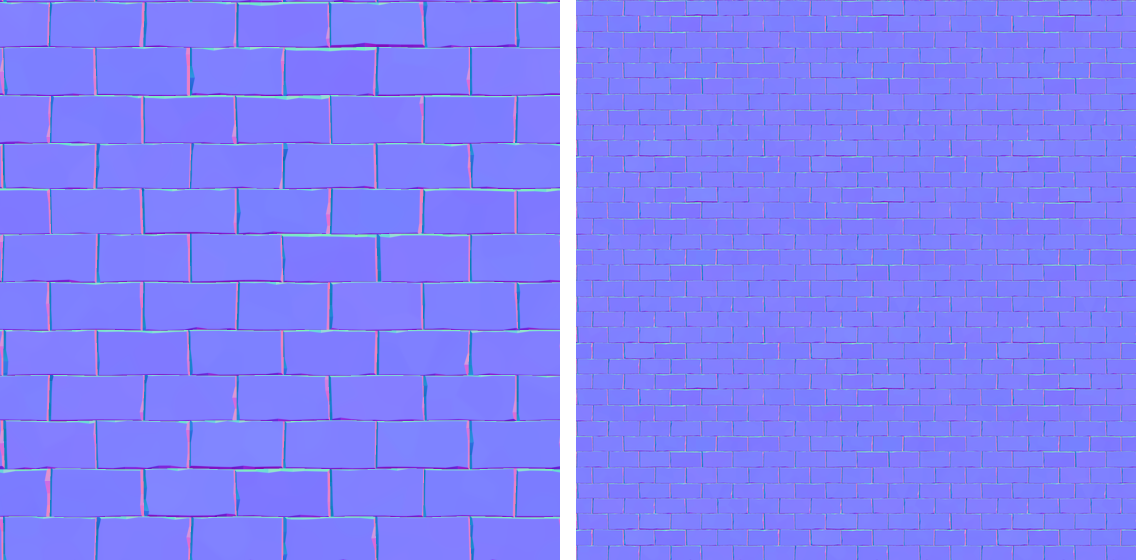
Left, the tile; right, the same tile 3 across and 3 down.
Reproduce this texture map procedurally as a three.js fragment shader.

```glsl
// Tangent-space normal map of a running-bond brick wall, 6 bricks by 12 courses.
// Each brick is a slightly tilted, faintly faceted face cut by four thin chipped
// bevels; joints wander by layered sines of whole periods, so the tile wraps.
varying vec2 vUv;

const float TAU = 6.2831853;

float hash(vec2 p) {
  return fract(sin(dot(p, vec2(127.1, 311.7))) * 43758.5);
}

vec2 hash2(vec2 p) {
  return vec2(hash(p), hash(p + vec2(37.3, 17.9)));
}

// Whole-number index that wraps safely
float wrap(float cell, float count) {
  return floor(mod(cell + 0.5, count));
}

// Cellular facets: nearest-point blend of small slopes within one brick
vec2 facetSlope(vec2 q, vec2 id) {
  vec2 slope = vec2(0.0);
  float total = 0.00001;
  for (int i = 0; i < 5; i++) {
    vec2 key = id + float(i) * vec2(13.7, 7.3);
    vec2 site = (hash2(key + 3.1) - 0.5) * vec2(2.2, 1.2);
    float weight = exp(-40.0 * dot(q - site, q - site));
    slope += weight * (hash2(key + 5.7) - 0.5) * 0.035;
    total += weight;
  }
  return slope / total;
}

// Chip depth at both ends of a straight edge segment
vec2 chipEnds(float knot, vec2 key) {
  vec2 h = vec2(hash(key + knot * 1.7), hash(key + (knot + 1.0) * 1.7));
  return pow(h, vec2(8.0));
}

vec3 brickNormal(vec2 uv) {
  // Courses, with joints slightly uneven in height and clear of the tile border
  float y = uv.y * 12.0 + 0.045 + 0.03 * sin(TAU * 3.0 * uv.y)
          + 0.01 * sin(TAU * (5.0 * uv.x + 7.0 * uv.y));
  float row = wrap(floor(y), 12.0);
  float v = fract(y) - 0.5;

  // Bricks along the course, with shifted and leaning joints
  float x = uv.x * 6.0 + 0.5 * mod(row, 2.0) - 0.035
          + 0.008 * sin(TAU * 2.0 * uv.x + row * 2.4)
          + 0.018 * v * sin(TAU * 5.0 * uv.x + row * 7.1);
  vec2 id = vec2(wrap(floor(x), 6.0), row);
  vec2 q = vec2(2.0 * fract(x) - 1.0, v);   // one unit is a brick height

  // Most faces lie flat, a few lean strongly
  vec2 lean = hash2(id + 0.37) * 2.0 - 1.0;
  vec2 tilt = lean * 0.012 + pow(abs(lean), vec2(5.0)) * sign(lean) * vec2(0.045, 0.085);
  vec2 slope = tilt + facetSlope(q, id);

  // Bevels: left, bottom, right, top; the deepest cut wins at the corners
  float deepest = 0.0;
  for (int i = 0; i < 4; i++) {
    float side = float(i);
    float facing = side < 1.5 ? -1.0 : 1.0;
    vec2 dir = mod(side, 2.0) < 0.5 ? vec2(facing, 0.0) : vec2(0.0, facing);
    vec2 along = abs(dir.yx);
    vec2 key = id + side * vec2(9.1, 23.3) + 0.71;
    float t = dot(q, along);

    // Chips follow straight segments between random knots
    float s = t * 4.0 + 8.0 + hash(key);
    vec2 ends = chipEnds(floor(s), key);
    float chip = mix(ends.x, ends.y, fract(s)) * dot(abs(dir), vec2(0.07, 0.045));

    // A raised edge shows a wider bevel
    float width = dot(abs(dir), vec2(0.033, 0.015)) * (0.65 + 0.7 * hash(key + 2.3));
    width += max(0.0, -dot(dir, tilt)) * 0.6 + chip
           + (hash(key + 4.9) - 0.5) * 0.018 * t;

    float toEdge = dot(abs(dir), vec2(1.0, 0.5)) - dot(q, dir);
    float depth = width - toEdge;
    float steep = 0.8 + 0.12 * hash(key + floor(s) * 3.1) - 4.0 * chip;
    vec2 cut = dir * steep + along * (ends.x - ends.y) * 0.2;
    slope = mix(slope, cut, smoothstep(-0.01, 0.01, depth - deepest));
    deepest = max(deepest, depth);
  }
  return vec3(slope, sqrt(max(0.0, 1.0 - dot(slope, slope))));
}

void main() {
  // Nine samples smooth the joints
  vec3 normal = vec3(0.0);
  for (int i = 0; i < 9; i++) {
    vec2 offset = vec2(mod(float(i), 3.0), floor((float(i) + 0.5) / 3.0)) - 1.0;
    normal += brickNormal(vUv + offset * 0.0007) / 9.0;
  }
  gl_FragColor = vec4(normal * 0.5 + 0.5, 1.0);
}
```
